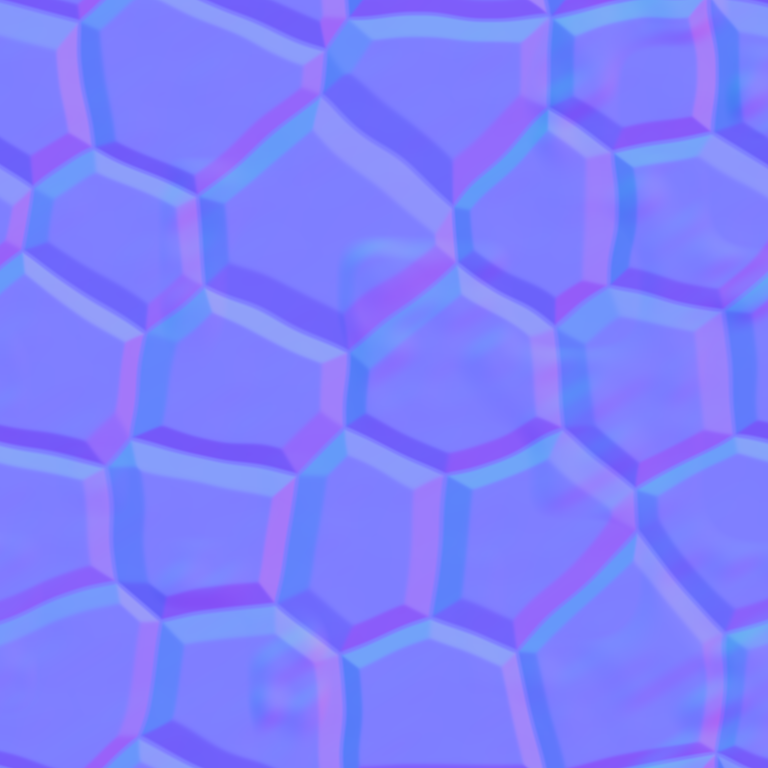
This texture map is drawn by a Shadertoy shader. Its source:

```glsl
// Tangent-space normal map of bevelled, irregular cobblestones.

const vec2 GRID = vec2(4.0, 5.0);    // stones across and up, repeating
const float SIZE_SPREAD = 0.010;     // variation of stone size
const float EDGE_SOFTNESS = 0.0004;  // height blend between facets
const float CREVICE_WIDTH = 0.005;   // soft half width of the joints

vec3 hash32(vec2 p) {
    vec3 q = fract(p.xyx * vec3(0.1031, 0.1030, 0.0973));
    q += dot(q, q.yxz + 33.33);
    return fract((q.xxy + q.yzz) * q.zyx);
}

float valueNoise(vec2 p) {
    vec2 i = floor(p), f = fract(p);
    f = f * f * f * (f * (f * 6.0 - 15.0) + 10.0);
    float low = mix(hash32(i).x, hash32(i + vec2(1, 0)).x, f.x);
    float high = mix(hash32(i + vec2(0, 1)).x, hash32(i + vec2(1, 1)).x, f.x);
    return mix(low, high, f.y);
}

// Stone centre in xy, size weight in z
vec3 stoneSite(vec2 id) {
    vec2 wrapped = mod(id, GRID);
    vec3 rnd = hash32(wrapped + 7.0);
    float rowShift = 0.55 * mod(wrapped.y, 2.0) + 0.2 * hash32(wrapped.yy + 31.0).x;
    vec2 jitter = (rnd.xy - 0.5) * vec2(0.5, 0.42);
    return vec3((id + 0.5 + jitter + vec2(rowShift - 0.35, 0.0)) / GRID, rnd.z * SIZE_SPREAD);
}

float powerDistance(vec2 p, vec3 site) {
    vec2 d = p - site.xy;
    return dot(d, d) - site.z;
}

vec2 nearestStone(vec2 p) {
    vec2 base = floor(p * GRID), best = base;
    float bestDist = 1e5;
    for (int y = -2; y <= 2; y++)
    for (int x = -2; x <= 2; x++) {
        vec2 id = base + vec2(x, y);
        float dist = powerDistance(p, stoneSite(id));
        if (dist < bestDist) { bestDist = dist; best = id; }
    }
    return best;
}

// Height slope of the flat top and its bevels, blended by a soft minimum
vec2 stoneSlope(vec2 p) {
    vec2 id = nearestStone(p);
    vec3 site = stoneSite(id);
    float ownDist = powerDistance(p, site);
    float topHeight = mix(0.0062, 0.0094, hash32(mod(id, GRID) + 53.0).x);
    float total = exp(-topHeight / EDGE_SOFTNESS);
    vec2 slope = vec2(0.0);
    for (int y = -2; y <= 2; y++)
    for (int x = -2; x <= 2; x++) {
        if (x == 0 && y == 0) continue;
        vec2 otherId = id + vec2(x, y);
        vec3 other = stoneSite(otherId);
        vec2 toOther = other.xy - site.xy;
        float gap = length(toOther);
        float edge = max(0.0, (powerDistance(p, other) - ownDist) / (2.0 * gap));
        float steepness = mix(0.21, 0.33, hash32(mod(id, GRID) * 5.0 + vec2(x, y) + 91.0).y);
        float weight = exp(-edge * steepness / EDGE_SOFTNESS);
        float joint = smoothstep(0.0, CREVICE_WIDTH, edge);
        slope -= weight * joint * steepness * toOther / gap;
        total += weight;
    }
    return slope / total;
}

// Shallow smeared dents gathered in patches
float dentHeight(vec2 p) {
    float patches = 0.14 + smoothstep(0.55, 0.85, valueNoise(p * 8.0 + 3.0));
    vec2 smeared = mat2(0.85, -0.53, 0.53, 0.85) * p * vec2(26.0, 26.0);
    smeared.x *= 0.6;
    return 0.005 * patches * valueNoise(smeared + 17.0);
}

vec2 dentSlope(vec2 p) {
    vec2 e = vec2(0.003, 0.0);
    return vec2(dentHeight(p + e.xy) - dentHeight(p - e.xy),
                dentHeight(p + e.yx) - dentHeight(p - e.yx)) / (2.0 * e.x);
}

void mainImage(out vec4 fragColor, in vec2 fragCoord) {
    vec2 uv = fragCoord / iResolution.xy;
    // Slight waviness of the stone outlines
    vec2 wave = vec2(valueNoise(uv * 11.0), valueNoise(uv * 11.0 + 40.0)) - 0.5;
    vec2 slope = stoneSlope(uv + 0.014 * wave) + dentSlope(uv);
    vec3 normal = normalize(vec3(-slope, 1.0));
    fragColor = vec4(normal * 0.5 + vec3(0.496, 0.496, 0.5), 1.0);
}
```
